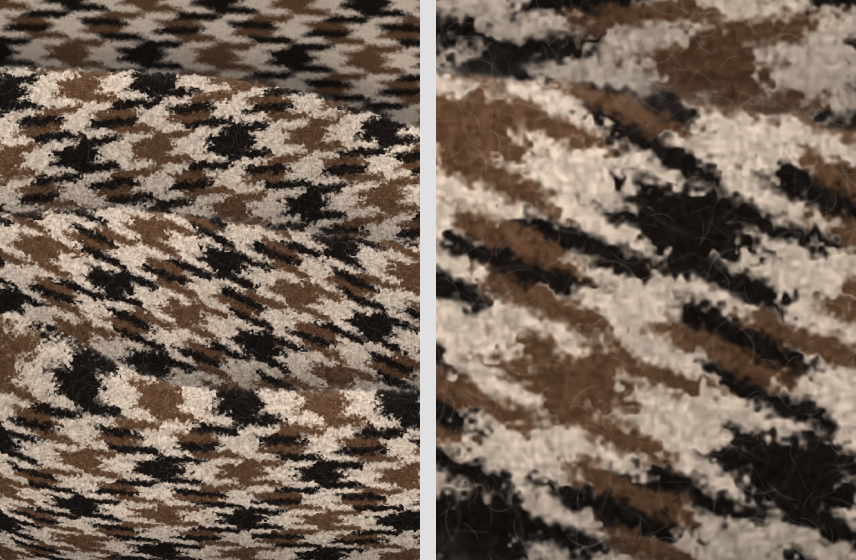
Left: the whole. Right: its middle third, enlarged.
Give the GLSL for this texture, as a WebGL 1 fragment shader.

```glsl
precision highp float;
// Brushed wool in a three-colour diagonal check, lying in soft folds.
// Each fold maps the canvas to its own skewed check; the yarns cross in a twill,
// and layered noise and curved hairs give the felted nap.
uniform vec2 u_resolution;

float hash(vec2 p) {
  return fract(sin(dot(p, vec2(127.1, 311.7))) * 43758.545);
}

float noise(vec2 p) {
  vec2 i = floor(p), f = fract(p);
  f = f * f * (3.0 - 2.0 * f);
  return mix(mix(hash(i), hash(i + vec2(1.0, 0.0)), f.x),
             mix(hash(i + vec2(0.0, 1.0)), hash(i + 1.0), f.x), f.y);
}

vec2 jitter(vec2 p) {
  return vec2(noise(p), noise(p + 37.3)) - 0.5;
}

// Yarn stripes over one period: black, cream, brown, cream.
vec3 yarn(float t, float soft) {
  vec3 black = vec3(0.095, 0.078, 0.068);
  vec3 cream = vec3(0.82, 0.745, 0.67);
  vec3 brown = vec3(0.36, 0.255, 0.18);
  float d = abs(fract(t + 0.5) - 0.5);
  vec3 c = mix(black, cream, smoothstep(0.146 - soft, 0.146 + soft, d));
  return mix(c, brown, smoothstep(0.366 - soft, 0.366 + soft, d));
}

// Both yarn directions, exchanged along the twill lines.
vec3 cloth(vec2 hv, vec2 fuzz, float soft) {
  vec2 uv = vec2(hv.x + hv.y, hv.x - hv.y) + fuzz;
  float phase = 8.0 * hv.y + 2.2 * (fuzz.x - fuzz.y);
  float wave = abs(fract(phase + 0.25) * 2.0 - 1.0);
  float twill = smoothstep(0.35 - 5.0 * soft, 0.65 + 5.0 * soft, wave);
  return mix(yarn(uv.x, soft), yarn(uv.y, soft), twill);
}

// Light on a fold: bright below its crest, dim toward the next valley.
float foldLight(float below, float above, float valley) {
  return mix(valley, 1.0, smoothstep(-0.01, 0.1, above))
       * (0.95 + 0.1 * exp(-max(below, 0.0) * 14.0));
}

// Scattered short curved hairs, one per grid cell.
float hairs(vec2 p, float seed) {
  vec2 cell = floor(p);
  float sum = 0.0;
  for (int j = -1; j <= 1; j++) {
    for (int i = -1; i <= 1; i++) {
      vec2 id = cell + vec2(float(i), float(j));
      float r = hash(id + seed);
      float a = 6.283 * hash(id + seed + 5.1);
      vec2 q = p - id - vec2(r, hash(id + seed + 9.7));
      q = vec2(cos(a) * q.x + sin(a) * q.y, cos(a) * q.y - sin(a) * q.x);
      q.y += (r - 0.5) * 1.8 * q.x * q.x;
      sum += r * smoothstep(0.08, 0.0, abs(q.y)) * smoothstep(0.75, 0.3, abs(q.x));
    }
  }
  return sum;
}

void main() {
  vec2 p = gl_FragCoord.xy / u_resolution * vec2(0.75, 1.0);
  vec2 fuzz = 0.045 * jitter(p * 24.0) + 0.05 * jitter(p * 75.0)
            + 0.08 * jitter(p * 170.0) + 0.06 * jitter(p * 310.0);

  // Crest lines of the three folds, with a ragged nap.
  float nap = 0.006 * (noise(p * 70.0) - 0.5) + 0.007 * (noise(p * 190.0) - 0.5);
  float crest1 = 0.876 - 0.26 * p.x * p.x * p.x + nap;
  float crest2 = 0.598 + 0.03 * cos((p.x - 0.17) * 5.4) + nap;
  float crest3 = 0.303 + 0.14 * exp(-p.x * p.x * 24.0) + nap;
  float below1 = crest1 - p.y, below2 = crest2 - p.y, below3 = crest3 - p.y;

  // Far cloth, out of focus.
  vec2 q = p - vec2(0.26, 0.902);
  vec3 col = cloth(vec2(3.75 * q.x, 4.9 * q.y + 0.1 * q.x), fuzz * 0.5, 0.05);
  col *= 0.9 * foldLight(0.3, -below1, 0.65);

  // Upper fold.
  q = p - vec2(0.417, 0.746);
  vec3 layer = cloth(vec2(3.68 * q.x, 4.08 * q.y - 0.367 * q.x), fuzz, 0.035);
  layer *= foldLight(below1, -below2, 0.8);
  col = mix(col, layer, smoothstep(-0.003, 0.003, below1));

  // Middle fold, its rows running down to the right.
  q = p - vec2(0.404, 0.531);
  layer = cloth(vec2(2.87 * q.x - 2.1 * q.y, 1.78 * q.x + 4.13 * q.y), fuzz, 0.035);
  layer *= foldLight(below2, -below3, mix(0.9, 0.68, smoothstep(0.05, 0.35, p.x)));
  col = mix(col, layer, smoothstep(-0.003, 0.003, below2));

  // Lower fold, its rows narrowing as it turns away.
  float drop = 0.28 + 0.065 * exp(-p.x * 6.0) - p.y;
  vec2 hv = vec2((p.x - 0.145) / 0.29, -drop * (2.41 + 11.0 * drop));
  layer = cloth(hv, fuzz, 0.035) * foldLight(below3, p.y, 0.8);
  col = mix(col, layer, smoothstep(-0.004, 0.004, below3));

  // Pale nap catching light along the crests.
  float rim = exp(-abs(below1) * 130.0) + exp(-abs(below2) * 130.0)
            + exp(-abs(below3) * 130.0) * smoothstep(0.08, 0.25, p.x);
  col = mix(col, vec3(0.66, 0.62, 0.59), 0.4 * min(rim, 1.0) * noise(p * 110.0));

  // Felted grain and stray hairs, fainter on the far cloth.
  float focus = mix(0.3, 1.0, smoothstep(-0.01, 0.01, below1));
  vec2 g = p + 0.004 * jitter(p * 90.0);
  float grain = noise(g * vec2(190.0, 330.0)) + noise(g.yx * vec2(210.0, 350.0)) - 1.0;
  col *= 1.0 + 0.2 * focus * grain;
  col += 0.02 * focus * grain;
  float fibre = hairs(p * 30.0, 1.0) * 0.5 + hairs(p * 50.0, 23.0) + hairs(p * 80.0, 51.0);
  col = mix(col, vec3(0.69, 0.65, 0.62), 0.17 * focus * min(fibre, 1.5));
  col *= 0.9 + 0.14 * noise(p * 7.0);
  gl_FragColor = vec4(clamp(col, 0.0, 1.0), 1.0);
}
```
